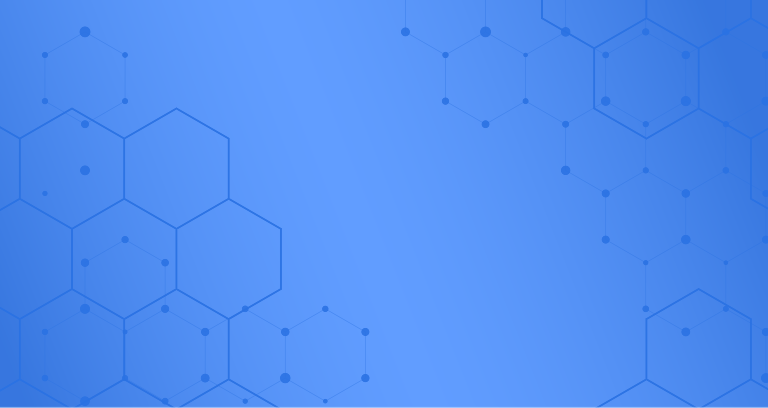
This background is drawn by a Shadertoy shader. Its source:

```glsl
// Blue diagonal gradient with bold honeycomb outlines and a fine lattice of linked dots.
#define SPAN vec2(768.0, 408.8)       // design units across the canvas
#define GLOW vec3(0.380, 0.615, 1.000)
#define SHADE vec3(0.205, 0.455, 0.865)
#define INK vec3(0.165, 0.445, 0.890)
#define BIG_SIDE 60.3
#define BIG_ORIGIN vec2(72.0, 169.0)
#define SMALL_SIDE 46.25
#define SMALL_ORIGIN vec2(85.0, 78.2)
#define BIG_WIDTH 1.9
#define SMALL_WIDTH 0.9
#define DOT_SPREAD 0.5

const float ROOT3 = 1.7320508;
const float SECTOR = 1.0471976;

float hash(vec2 p) {
    vec3 q = fract(p.xyx * vec3(0.1031, 0.1030, 0.0973));
    q += dot(q, q.yzx + 33.33);
    return fract((q.x + q.y) * q.z);
}

float cover(float d, float px) {
    return 1.0 - smoothstep(-0.5 * px, 0.5 * px, d);
}

// Centre of a nearby pointy-top cell (xy) and its row number (z)
vec3 cellNear(vec2 p, float side, vec2 origin, vec2 offset) {
    float width = side * ROOT3;
    float row = round((p.y - origin.y) / (1.5 * side)) + offset.y;
    float shift = 0.5 * mod(row, 2.0);
    float col = round((p.x - origin.x) / width - shift) + offset.x;
    return vec3(origin + vec2((col + shift) * width, row * 1.5 * side), row);
}

float hexOutline(vec2 q, float side) {
    q = abs(q);
    return abs(max(q.x, dot(q, vec2(0.5, 0.5 * ROOT3))) - 0.5 * ROOT3 * side);
}

// Which bold cells are drawn: a lower left cluster and pieces on the right
bool bigCell(vec3 c) {
    bool left = c.z >= 0.0 && c.x < 250.0;
    bool upper = c.z < 0.0 && c.x > 570.0;
    bool edge = c.z == 0.0 && c.x > 780.0;
    bool lower = (c.z == 2.0 && abs(c.x - 699.0) < 20.0) || (c.z == 3.0 && c.x > 620.0);
    return left || upper || edge || lower;
}

// Which fine cells are drawn: a stepped right side and left clusters
bool smallCell(vec3 c) {
    bool right = c.x > 466.0 + 65.5 * c.z;
    bool single = (c.z == 0.0 && abs(c.x - 85.0) < 20.0)
               || (c.z == 3.0 && abs(c.x - 125.0) < 20.0);
    bool base = c.z == 4.0 && c.x > 60.0 && c.x < 350.0;
    return right || single || base;
}

// A cell that shows only its dots
bool looseCell(vec3 c) {
    return c.z == 1.0 && abs(c.x - 45.0) < 20.0;
}

// Distance to the dot on the closest corner of a fine cell
float cornerDot(vec2 p, vec2 centre) {
    vec2 q = p - centre;
    float angle = round(atan(q.x, q.y) / SECTOR) * SECTOR;
    vec2 corner = centre + SMALL_SIDE * vec2(sin(angle), cos(angle));
    if (corner.x < 20.0) return 1e3;
    vec2 id = round((corner - SMALL_ORIGIN) / (SMALL_SIDE * vec2(0.5 * ROOT3, 0.5)));
    // Size swells every five columns and on alternate corner rows
    float topCorner = step(0.5, mod(id.y, 3.0)) * step(mod(id.y, 3.0), 1.5);
    float radius = 3.5 + 0.9 * cos(2.4 * SECTOR * id.x) + 0.7 * topCorner;
    radius += DOT_SPREAD * (2.0 * hash(id + 40.0) - 1.0);
    return length(p - corner) - radius;
}

void mainImage(out vec4 fragColor, in vec2 fragCoord) {
    vec2 uv = fragCoord / iResolution.xy;
    vec2 p = vec2(uv.x, 1.0 - uv.y) * SPAN;
    float px = SPAN.x / iResolution.x;

    // Slanted band of light, darker towards both sides
    float across = dot(p - 0.5 * SPAN + vec2(34.0, 0.0), vec2(0.93, -0.367));
    float reach = across < 0.0 ? 390.0 : 420.0;
    vec3 color = mix(GLOW, SHADE, pow(min(abs(across) / reach, 0.96), 1.5));

    // Nearest bold line, fine line and dot among the neighbouring cells
    float bold = 1e3, fine = 1e3, dots = 1e3;
    for (int y = -1; y <= 1; y++)
    for (int x = -1; x <= 1; x++) {
        vec2 offset = vec2(x, y);
        vec3 big = cellNear(p, BIG_SIDE, BIG_ORIGIN, offset);
        if (bigCell(big)) bold = min(bold, hexOutline(p - big.xy, BIG_SIDE));
        vec3 small = cellNear(p, SMALL_SIDE, SMALL_ORIGIN, offset);
        bool linked = smallCell(small);
        if (linked) fine = min(fine, hexOutline(p - small.xy, SMALL_SIDE));
        if (linked || looseCell(small)) dots = min(dots, cornerDot(p, small.xy));
    }
    color = mix(color, INK, 0.36 * cover(fine - 0.5 * SMALL_WIDTH, px));
    color = mix(color, INK, 0.88 * cover(dots, px));
    color = mix(color, INK, 0.92 * cover(bold - 0.5 * BIG_WIDTH, px));

    // Pale rim along the bottom
    color = mix(color, vec3(0.85, 0.92, 1.0), 0.5 * cover(SPAN.y - p.y - 1.2, px));
    fragColor = vec4(color, 1.0);
}
```
